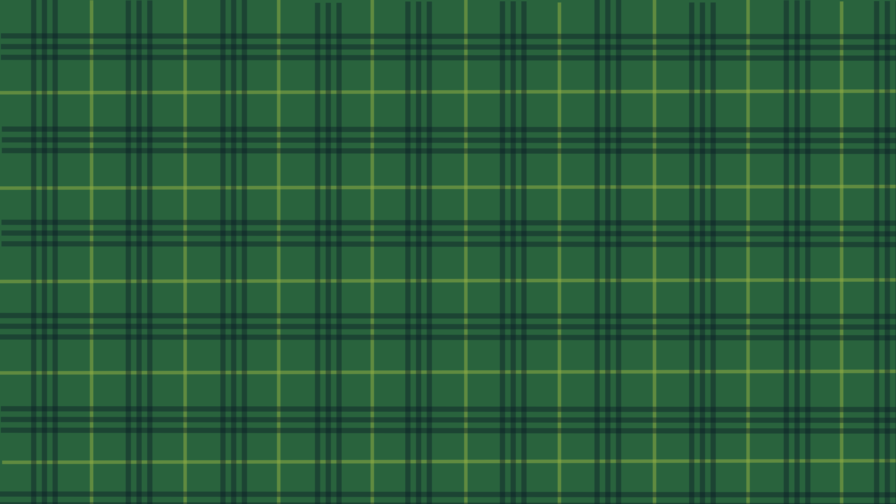
Reproduce this pattern procedurally as a Shadertoy shader.

```glsl
// Green tartan: translucent dark triple stripes over thin yellow-green lines, slightly uneven.

// Lengths are in canvas units: the canvas is 432 units high.
const float CANVAS_HEIGHT = 432.0;

const vec3 CLOTH  = vec3(0.160, 0.390, 0.240);
const vec3 DARK   = vec3(0.040, 0.100, 0.145);
const vec3 YELLOW = vec3(0.580, 0.690, 0.260);
const float DARK_ALPHA   = 0.42;
const float YELLOW_ALPHA = 0.52;

const float DARK_WIDTH   = 4.5;
const float DARK_GAP     = 9.2;   // spacing inside a triple
const float YELLOW_WIDTH = 3.0;
const float SOFTNESS     = 0.8;   // least half width of a blurred edge

const int COLUMNS = 10;
const int ROWS    = 6;
const float END_INSET = 2.5;      // longest gap at the start of a line
const float TILT = 0.0018;        // slope of the rows

float hash(float n) {
    return fract(sin(n * 12.9898 + 4.1) * 43758.5453);
}

// Centres of the lines, with the drift in their spacing.
float darkColumn(float i)   { return 38.1 + 81.1 * i - 3.7 * floor((i + 1.0) / 5.0); }
float yellowColumn(float i) { return 78.5 + 80.2 * i + 1.3 * floor(i / 6.0); }
float darkRow(float i)      { return 40.3 + 79.9 * i - 6.8 * floor(i / 5.0); }
float yellowRow(float i) {
    float k = i - 2.0;
    return 240.6 + 79.2 * k - 0.85 * k * k;
}

// Coverage of a line of given width at distance d from its centre.
float stripe(float d, float width, float soft) {
    return 1.0 - smoothstep(-soft, soft, abs(d) - 0.5 * width);
}

// Three parallel stripes: fold the outer pair onto each other.
float triple(float d, float soft) {
    float nearest = DARK_GAP * clamp(floor(d / DARK_GAP + 0.5), -1.0, 1.0);
    return stripe(d - nearest, DARK_WIDTH, soft);
}

// Some lines begin a little inside the edge of the canvas.
float lineStart(float along, float seed, float soft) {
    float inset = END_INSET * (2.0 * hash(seed) - 1.0);
    return smoothstep(-soft, soft, along - inset + soft * step(inset, 0.0) * 4.0);
}

void mainImage(out vec4 fragColor, in vec2 fragCoord) {
    float unit = CANVAS_HEIGHT / iResolution.y;
    vec2 p = fragCoord * unit;
    p.y = CANVAS_HEIGHT - p.y;   // measure rows from the top
    float soft = max(SOFTNESS, 0.6 * unit);
    float skew = TILT * (p.x - 0.5 * iResolution.x * unit);

    // Coverage of each family: x holds columns, y holds rows.
    vec2 yellow = vec2(0.0);
    vec2 dark = vec2(0.0);
    for (int n = 0; n < COLUMNS; n++) {
        float i = float(n);
        yellow.x = max(yellow.x, stripe(p.x - yellowColumn(i), YELLOW_WIDTH, soft)
                                 * lineStart(p.y, i + 20.0, soft));
        dark.x = max(dark.x, triple(p.x - darkColumn(i), soft)
                             * lineStart(p.y, i, soft));
    }
    for (int n = 0; n < ROWS; n++) {
        float i = float(n);
        // The last row of the cloth has no yellow line below it.
        if (n < ROWS - 1) {
            yellow.y = max(yellow.y, stripe(p.y + skew - yellowRow(i), YELLOW_WIDTH, soft)
                                     * lineStart(p.x, i + 60.0, soft));
        }
        dark.y = max(dark.y, triple(p.y - 0.5 * skew - darkRow(i), soft)
                             * lineStart(p.x, i + 40.0, soft));
    }

    // Yellow lies under dark; both let the cloth show through.
    vec3 color = CLOTH;
    color = mix(color, YELLOW, YELLOW_ALPHA * yellow.x);
    color = mix(color, YELLOW, YELLOW_ALPHA * yellow.y);
    color = mix(color, DARK, DARK_ALPHA * dark.x);
    color = mix(color, DARK, DARK_ALPHA * dark.y);
    fragColor = vec4(color, 1.0);
}
```
